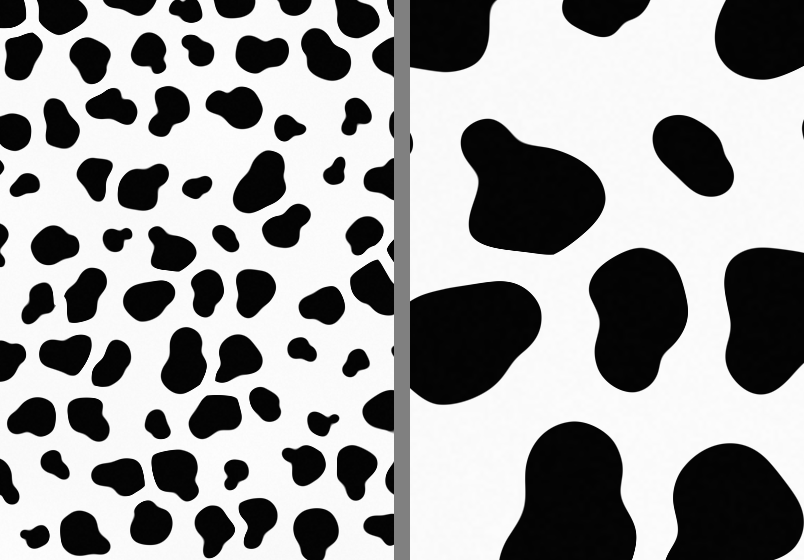
Left: the whole. Right: its middle third, enlarged.
A Shadertoy shader for this pattern:

```glsl
vec3 hash32(vec2 p) {
    vec3 q = fract(p.xyx * vec3(0.1031, 0.1030, 0.0973));
    q += dot(q, q.yxz + 33.33);
    return fract((q.xxy + q.yzz) * q.zyx);
}

float valueNoise(vec2 p) {
    vec2 i = floor(p), f = fract(p);
    f = f * f * (3.0 - 2.0 * f);
    return mix(mix(hash32(i).x, hash32(i + vec2(1, 0)).x, f.x),
               mix(hash32(i + vec2(0, 1)).x, hash32(i + vec2(1, 1)).x, f.x), f.y);
}

float smoothMin(float a, float b, float k) {
    float h = max(k - abs(a - b), 0.0) / k;
    return min(a, b) - 0.25 * h * h * k;
}

vec2 polar(float angle) { return vec2(cos(angle), sin(angle)); }

// One spot: a round body with a head and a side bulge melted into it
float spotDistance(vec2 p, vec2 id) {
    vec3 shape = hash32(id + 41.0), lobes = hash32(id + 97.0);
    float size = shape.x < 0.3 ? mix(0.16, 0.21, shape.x / 0.3)
                               : mix(0.26, 0.36, (shape.x - 0.3) / 0.7);
    float heading = 6.2832 * shape.y;
    float bend = (shape.z < 0.5 ? -1.0 : 1.0) * mix(0.9, 1.9, lobes.z);
    vec2 q = p / size + 0.5 * polar(heading);
    float body = length(q) - 1.0;
    float head = length(q - mix(1.1, 1.55, lobes.x) * polar(heading)) - mix(0.4, 0.85, lobes.y);
    float bulge = length(q - 0.75 * polar(heading + bend)) - mix(0.35, 0.75, lobes.x);
    return size * smoothMin(smoothMin(body, head, 0.6), bulge, 0.5);
}

// Staggered, jittered cells; the two nearest spots keep a clear gap
float spotField(vec2 p) {
    float nearest = 9.0, second = 9.0;
    for (int j = -1; j <= 1; j++) {
        float row = floor(p.y) + float(j);
        float shift = 0.5 * mod(row, 2.0);
        for (int i = -1; i <= 1; i++) {
            vec2 id = vec2(floor(p.x - shift) + float(i), row);
            vec2 jitter = 0.4 * (hash32(id + 7.0).xy - 0.5);
            float d = spotDistance(p - id - vec2(shift + 0.5, 0.5) - jitter, id);
            second = min(second, max(nearest, d));
            nearest = min(nearest, d);
        }
    }
    return -smoothMin(-nearest, second - nearest - 0.18, 0.12);
}

void mainImage(out vec4 fragColor, in vec2 fragCoord) {
    vec2 uv = fragCoord / iResolution.y;
    vec2 p = uv * 9.5 + 20.0;

    // Slightly uneven outlines
    vec2 wobble = vec2(valueNoise(p * 2.5), valueNoise(p * 2.5 + 50.0)) - 0.5;
    float d = spotField(p + 0.09 * wobble);

    // Faint paper shading and grain
    float paper = 0.995 - 0.012 * valueNoise(uv * 5.0) - 0.012 * valueNoise(uv * 400.0);
    float ink = 0.01 + 0.01 * valueNoise(uv * 300.0);

    float edge = 0.8 * 9.5 / iResolution.y;
    fragColor = vec4(vec3(mix(ink, paper, smoothstep(-edge, edge, d))), 1.0);
}
```
